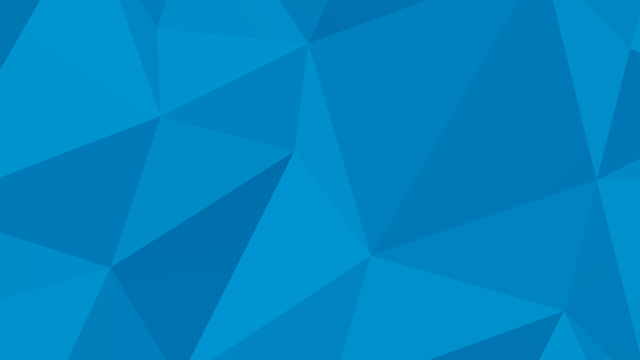
Write a Shadertoy shader that draws this background.

```glsl
const vec2 ORIGIN = vec2(0.16, 0.08);               // lengths in canvas heights
const mat2 MESH = mat2(0.42, -0.04, 0.18, 0.47);    // column and row steps
const vec2 SWAY = vec2(0.15, 0.18);                 // vertex displacement
const float SWAY_PERIOD = 3.2;                      // in mesh columns
const vec3 SWAY_CHIRP = vec3(-0.1, -0.1, 0.6);      // crest column, quadratic in row
const float EDGE_WIDTH = 0.0028;                    // facet edge blend
const float FACET_GRADIENT = 0.10;                  // tone drift across a facet
const float TONE_START = 0.03;
const vec3 TONE_STEPS = vec3(0.40, 0.32, 0.55);     // per column, row, half
const float TONE_CURVE = 0.6;                       // below 1 favours light tones
const vec3 DEEP_BLUE = vec3(0.0, 0.425, 0.667);
const vec3 LIGHT_BLUE = vec3(0.0, 0.585, 0.818);
const float TAU = 6.28319;

vec2 hash2(vec2 p) {
    vec3 q = fract(p.xyx * vec3(0.1031, 0.1030, 0.0973));
    q += dot(q, q.yzx + 33.33);
    return fract((q.xx + q.yz) * q.zy);
}

float cross2(vec2 a, vec2 b) {
    return a.x * b.y - a.y * b.x;
}

// Sheared lattice, swayed by a wave whose phase accelerates from row to row
vec2 meshVertex(vec2 cell) {
    float crest = dot(SWAY_CHIRP, vec3(1.0, cell.y, cell.y * cell.y));
    float wave = cos(TAU * (cell.x - crest) / SWAY_PERIOD);
    return ORIGIN + MESH * cell + SWAY * wave;
}

// Signed distance to a line, positive on its left
float edgeDistance(vec2 p, vec2 a, vec2 b) {
    return cross2(b - a, p - a) / length(b - a);
}

// Premultiplied facet colour with its coverage in alpha
vec4 facet(vec2 p, vec2 a, vec2 b, vec2 c, vec3 id) {
    float inside = min(edgeDistance(p, a, b),
                   min(edgeDistance(p, b, c), edgeDistance(p, c, a)));
    float coverage = clamp(0.5 + inside / EDGE_WIDTH, 0.0, 1.0);

    // Fractional steps keep adjoining tones apart and evenly shared
    float tone = fract(TONE_START + dot(id, TONE_STEPS));
    vec2 slope = 2.0 * hash2(id.xy + 17.0 * id.z + 5.0) - 1.0;
    tone += FACET_GRADIENT * dot(slope, p - (a + b + c) / 3.0);
    tone = pow(clamp(tone, 0.0, 1.0), TONE_CURVE);
    return vec4(mix(DEEP_BLUE, LIGHT_BLUE, tone), 1.0) * coverage;
}

// One mesh cell, split along its shorter diagonal
vec4 quad(vec2 p, vec2 cell) {
    vec2 a = meshVertex(cell);
    vec2 b = meshVertex(cell + vec2(1.0, 0.0));
    vec2 c = meshVertex(cell + vec2(1.0, 1.0));
    vec2 d = meshVertex(cell + vec2(0.0, 1.0));
    vec3 first = vec3(cell, 0.0);
    vec3 second = vec3(cell, 1.0);
    if (distance(a, c) < distance(b, d))
        return facet(p, a, b, c, first) + facet(p, a, c, d, second);
    return facet(p, a, b, d, first) + facet(p, b, c, d, second);
}

void mainImage(out vec4 fragColor, in vec2 fragCoord) {
    vec2 p = fragCoord / iResolution.y;
    vec2 home = floor(inverse(MESH) * (p - ORIGIN));

    // Displaced facets can reach into any adjacent cell
    vec4 sum = vec4(0.0);
    for (int y = -1; y <= 1; y++)
        for (int x = -1; x <= 1; x++)
            sum += quad(p, home + vec2(x, y));

    fragColor = vec4(sum.rgb / max(sum.a, 0.0001), 1.0);
}
```
